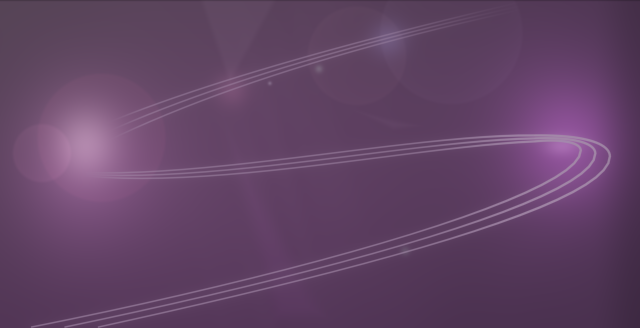
Give the GLSL for this background, as a WebGL 1 fragment shader.

```glsl
precision highp float;
// Dim purple backdrop with two light flares, lens ghosts and three looping light strands.
uniform vec2 u_resolution;

// Canvas units: height is 1, width is ASPECT
const float ASPECT = 1.954;
const vec3 TOP_LEFT = vec3(0.315, 0.255, 0.315);
const vec3 TOP_RIGHT = vec3(0.285, 0.200, 0.300);
const vec3 LOW_LEFT = vec3(0.310, 0.205, 0.325);
const vec3 LOW_RIGHT = vec3(0.265, 0.178, 0.285);
const vec3 MAUVE = vec3(0.085, 0.045, 0.085);
const vec3 MAGENTA = vec3(0.150, 0.065, 0.165);
const vec3 PALE = vec3(0.150, 0.165, 0.140);
const vec3 STRAND = vec3(0.640, 0.540, 0.660);
const vec2 LEFT_FLARE = vec2(0.262, 0.560);
const vec2 RIGHT_FLARE = vec2(1.740, 0.555);
const float STRAND_HALF = 0.0016;
const int STEPS = 22;

float hash(vec2 p) {
  return fract(sin(dot(p, vec2(41.3, 289.1))) * 4375.5);
}

float noise(vec2 p) {
  vec2 i = floor(p), f = fract(p);
  f = f * f * (3.0 - 2.0 * f);
  return mix(mix(hash(i), hash(i + vec2(1, 0)), f.x),
             mix(hash(i + vec2(0, 1)), hash(i + vec2(1, 1)), f.x), f.y);
}

float glow(vec2 p, vec2 center, vec2 radius) {
  vec2 d = (p - center) / radius;
  return exp(-dot(d, d));
}

// Faint lens disc with a brighter rim
float ghost(vec2 p, vec2 center, float radius) {
  float d = length(p - center) - radius;
  float disc = 1.0 - smoothstep(-0.006, 0.006, d);
  return disc * (0.6 + 0.5 * exp(d * 30.0));
}

float edge(vec2 p, vec2 a, vec2 b) {
  vec2 e = normalize(b - a);
  return e.x * (p.y - a.y) - e.y * (p.x - a.x);
}

// Soft triangle, corners counter-clockwise
float facet(vec2 p, vec2 a, vec2 b, vec2 c, float soft) {
  float d = min(edge(p, a, b), min(edge(p, b, c), edge(p, c, a)));
  return smoothstep(-0.002, soft, d);
}

float segment(vec2 p, vec2 a, vec2 b) {
  vec2 e = b - a;
  return length(p - a - e * clamp(dot(p - a, e) / dot(e, e), 0.0, 1.0));
}

float curve(vec2 p, vec2 a, vec2 b, vec2 c, vec2 d) {
  float nearest = 9.0;
  vec2 last = a;
  for (int i = 1; i <= STEPS; i++) {
    float t = float(i) / float(STEPS), s = 1.0 - t;
    vec2 q = s * s * s * a + 3.0 * s * t * (s * b + t * c) + t * t * t * d;
    nearest = min(nearest, segment(p, last, q));
    last = q;
  }
  return nearest;
}

float stroke(float d, float halfWidth) {
  float px = 1.0 / u_resolution.y;
  return (1.0 - smoothstep(-0.5 * px, px, d - halfWidth)) + 0.10 * exp(-d * 70.0);
}

void main() {
  vec2 uv = gl_FragCoord.xy / u_resolution;
  vec2 p = uv * vec2(ASPECT, 1.0);

  // Backdrop
  vec3 color = mix(mix(LOW_LEFT, LOW_RIGHT, uv.x), mix(TOP_LEFT, TOP_RIGHT, uv.x), uv.y);
  color += MAUVE * glow(p, vec2(0.80, 0.55), vec2(0.85, 0.60));
  color += vec3(0.012, 0.008, 0.012) * (noise(p * vec2(5.0, 3.0)) - 0.5);

  // Glassy facets and slanted streaks
  color += 0.022 * facet(p, vec2(0.60, 1.02), vec2(0.70, 0.73), vec2(0.86, 1.02), 0.02);
  color += 0.020 * facet(p, vec2(1.05, 0.675), vec2(1.20, 0.60), vec2(1.31, 0.615), 0.02);
  color += vec3(0.020, 0.008, 0.022) * facet(p, vec2(0.66, 0.70), vec2(0.82, 0.0), vec2(1.02, 0.02), 0.06);
  float slant = p.x + 0.28 * p.y;
  color += 0.018 * (noise(vec2(slant * 22.0, p.y * 2.0)) - 0.5) * glow(p, vec2(0.84, 0.35), vec2(0.20, 0.45));

  // Left flare
  color += PALE * glow(p, LEFT_FLARE, vec2(0.095, 0.105));
  color += vec3(0.100, 0.070, 0.090) * glow(p, LEFT_FLARE, vec2(0.20, 0.21));
  color += MAUVE * glow(p, vec2(0.27, 0.43), vec2(0.25, 0.24));

  // Right flare
  color += MAGENTA * glow(p, RIGHT_FLARE, vec2(0.15, 0.17));
  color += MAGENTA * 0.75 * glow(p, vec2(1.73, 0.58), vec2(0.27, 0.33));
  color += PALE * 0.6 * glow(p, vec2(1.715, 0.555), vec2(0.055, 0.030));

  // Lens ghosts
  color += vec3(0.025, 0.008, 0.012) * ghost(p, vec2(0.31, 0.58), 0.195);
  color += vec3(0.035, 0.020, 0.025) * ghost(p, vec2(0.128, 0.533), 0.088);
  color += vec3(0.014, 0.014, 0.016) * ghost(p, vec2(1.378, 0.90), 0.217);
  color += vec3(0.018, 0.014, 0.012) * ghost(p, vec2(1.09, 0.83), 0.150);
  color += vec3(0.060, 0.075, 0.110) * glow(p, vec2(1.186, 0.88), vec2(0.055));
  color += vec3(0.085, 0.045, 0.060) * glow(p, vec2(0.709, 0.725), vec2(0.050));
  color += vec3(0.080, 0.120, 0.090) * glow(p, vec2(0.974, 0.790), vec2(0.012));
  color += vec3(0.120, 0.140, 0.130) * glow(p, vec2(0.824, 0.746), vec2(0.006));
  color += vec3(0.050, 0.090, 0.060) * glow(p, vec2(1.237, 0.235), vec2(0.014));

  // Three strands, from outermost to innermost
  float nearTurn = smoothstep(1.2, 1.75, p.x);
  float upperFade = smoothstep(0.32, 0.46, p.x) * (1.0 - smoothstep(1.05, 1.63, p.x));
  float middleFade = smoothstep(0.24, 0.40, p.x) * mix(0.50, 0.85, nearTurn);
  float lowerFade = mix(0.58, 0.85, nearTurn);
  for (int i = 0; i < 3; i++) {
    float k = float(i) * 0.5;
    vec2 join = mix(vec2(1.633, 0.587), vec2(1.633, 0.569), k);
    vec2 tip = mix(vec2(1.862, 0.523), vec2(1.773, 0.541), k);
    float upper = curve(p, mix(vec2(0.319, 0.622), vec2(0.319, 0.566), k), mix(vec2(0.600, 0.738), vec2(0.647, 0.725), k),
                        mix(vec2(1.021, 0.861), vec2(1.085, 0.863), k), mix(vec2(1.582, 0.992), vec2(1.633, 0.980), k));
    float middle = curve(p, mix(vec2(0.255, 0.474), vec2(0.255, 0.464), k), mix(vec2(0.663, 0.459), vec2(0.663, 0.423), k),
                         mix(vec2(1.276, 0.592), vec2(1.276, 0.554), k), join);
    float turn = curve(p, join, mix(vec2(1.773, 0.589), vec2(1.714, 0.577), k), mix(vec2(1.862, 0.566), vec2(1.773, 0.566), k), tip);
    float lower = curve(p, tip, mix(vec2(1.862, 0.375), vec2(1.773, 0.408), k),
                        mix(vec2(1.071, 0.171), vec2(0.944, 0.171), k), mix(vec2(0.301, 0.003), vec2(0.097, 0.003), k));
    float width = STRAND_HALF * (1.0 + 0.8 * nearTurn);
    float light = max(stroke(upper, STRAND_HALF) * 0.45 * upperFade, stroke(middle, width) * middleFade);
    light = max(light, max(stroke(turn, width) * 0.85, stroke(lower, width) * lowerFade));
    color = mix(color, max(color, STRAND), min(light, 1.0));
  }

  // Darkened rim at the right and top
  color *= 1.0 - 0.12 * smoothstep(1.80, ASPECT, p.x);
  color *= 1.0 - 0.18 * smoothstep(0.994, 0.999, p.y);
  gl_FragColor = vec4(color, 1.0);
}
```
